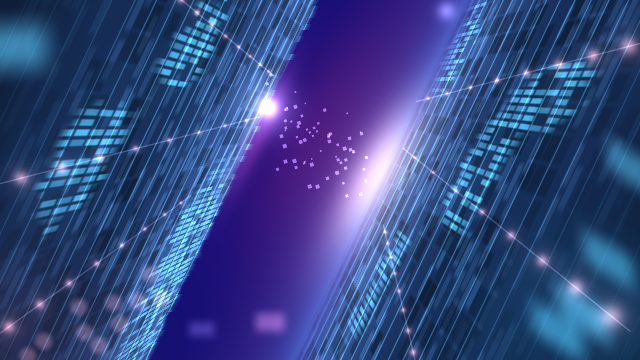
A WebGL 1 fragment shader for this background:

```glsl
precision highp float;
// Two slanted walls of glowing data blocks flanking a violet gap, with light strands and sparks.
uniform vec2 u_resolution;
const vec3 NAVY = vec3(0.085, 0.18, 0.345);
const vec3 STEEL = vec3(0.25, 0.38, 0.65);
const vec3 CYAN = vec3(0.34, 0.78, 0.87);
const vec3 LAVENDER = vec3(0.86, 0.78, 0.98);
const vec3 ROSE = vec3(0.92, 0.60, 0.62);
const float SLANT = 0.478;

float hash(vec2 p) {
  vec3 q = fract(vec3(p.xyx) * 0.1031);
  q += dot(q, q.yzx + 33.33);
  return fract((q.x + q.y) * q.z);
}

float glow(vec2 p, vec2 center, vec2 radius) {
  vec2 d = (p - center) / radius;
  return exp(-dot(d, d));
}

float box(vec2 p, vec2 halfSize, float blur) {
  vec2 m = 1.0 - smoothstep(halfSize - blur, halfSize + blur, abs(p));
  return m.x * m.y;
}

// Random filled bars: one per cell, with softened borders.
float bars(vec2 grid, vec2 fill, float blur, float density) {
  float h = hash(floor(grid) + 71.0);
  return box(fract(grid) - 0.5, fill, blur) * step(1.0 - density, h) * (0.55 + 0.45 * fract(h * 57.0));
}

// One receding wall; d is the depth from its inner edge.
vec3 wall(vec2 p, float d, float tilt, float clusters, float seed, float px) {
  float u = log(1.0 + 6.0 * d);
  float v = (p.y - 0.6 + tilt * d) / (0.5 + d);
  float focus = 1.0 - 0.85 * smoothstep(0.3, 0.75, d);
  vec3 color = mix(STEEL, NAVY, smoothstep(0.0, 0.3, d));
  color *= 1.0 - 0.35 * smoothstep(0.45, 0.95, d);

  // Long dashes, dark recesses and thin rails
  float column = floor(u * 30.0);
  vec2 dash = vec2(u * 30.0, v * 7.0 + hash(vec2(column, seed)) * 9.0) + seed;
  color += vec3(0.09, 0.15, 0.19) * bars(dash, vec2(0.4), 0.1, 0.36) * focus;
  color *= 1.0 - 0.35 * bars(vec2(u * 19.0, v * 11.0) + seed * 3.0, vec2(0.45), 0.1, 0.4) * focus;
  float rail = abs(fract(u * 11.0) - 0.5) * (1.0 + 6.0 * d) / 66.0;
  color += vec3(0.14, 0.28, 0.33) * (1.0 - smoothstep(0.0, 0.001 + px, rail)) * focus;

  // Bright block clusters with ragged outlines
  vec2 cell = vec2(u * 15.0, v * 35.0) + seed;
  float ragged = clusters + 0.35 * (hash(vec2(floor(cell.y), seed)) - 0.5);
  float lit = bars(cell, vec2(0.43, 0.32), 0.12, 0.8) * smoothstep(0.3, 0.6, ragged);
  return color + CYAN * (lit * 0.68 + 0.07 * clusters);
}

// A thin thread carrying beads that grow toward its far end.
vec3 strand(vec2 p, vec2 a, vec2 b, float grow, float px) {
  vec2 ab = b - a;
  float t = clamp(dot(p - a, ab) / dot(ab, ab), 0.0, 1.0);
  vec3 light = LAVENDER * 0.22 * (1.0 - smoothstep(0.0, 0.001 + px, length(p - a - ab * t)));
  for (int i = 1; i < 9; i++) {
    float k = pow(float(i) / 8.5, 1.4);
    float r = 0.004 + grow * k * k;
    light += ROSE * (0.55 * glow(p, a + ab * k, vec2(r)) + 0.13 * glow(p, a + ab * k, vec2(r * 2.4)));
  }
  return light;
}

void main() {
  vec2 p = gl_FragCoord.xy / u_resolution.y;
  float px = 1.0 / u_resolution.y;
  vec2 q = vec2(p.x - SLANT * p.y, p.y);
  float leftDepth = 0.413 - q.x;
  float rightDepth = q.x - 0.812;

  // Violet gap: deep blue below, purple through the middle, blue beside the right wall
  vec3 color = mix(vec3(0.07, 0.05, 0.46), vec3(0.17, 0.10, 0.49), smoothstep(0.45, 0.75, q.x));
  color += vec3(0.18, 0.03, 0.02) * glow(q, vec2(0.57, 0.63), vec2(0.17, 0.33));
  color += vec3(0.09, 0.24, 0.25) * exp(-abs(rightDepth) * 16.0);

  // Walls with their lit areas
  float leftLit = glow(q, vec2(0.12, 0.88), vec2(0.06, 0.15))
    + glow(q, vec2(-0.04, 0.54), vec2(0.09, 0.22)) + 0.9 * glow(q, vec2(0.36, 0.22), vec2(0.065, 0.36));
  float rightLit = glow(q, vec2(1.08, 0.51), vec2(0.06, 0.16)) + 0.9 * glow(q, vec2(1.19, 0.73), vec2(0.1))
    + 0.7 * glow(q, vec2(0.95, 0.22), vec2(0.05, 0.18)) + 0.8 * glow(q, vec2(0.86, 0.88), vec2(0.035, 0.15));
  float notch = 0.014 * (hash(vec2(floor(p.y * 60.0), 2.0)) - 0.5);
  vec3 leftWall = wall(p, max(leftDepth, 0.0), 0.08, leftLit, 3.0, px);
  vec3 rightWall = wall(p, max(rightDepth, 0.0), 0.32, rightLit, 29.0, px);
  color = mix(color, leftWall, smoothstep(-0.004, 0.018, leftDepth + notch));
  color = mix(color, rightWall, smoothstep(-0.01, 0.08, rightDepth));
  color = mix(color, vec3(0.19, 0.17, 0.31), 0.6 * glow(p, vec2(0.0), vec2(0.35, 0.3)));
  color = mix(color, vec3(0.08, 0.32, 0.50), 0.5 * glow(p, vec2(1.65, 0.12), vec2(0.28, 0.2)));

  // Out of focus cyan panes
  for (int i = 0; i < 4; i++) {
    vec2 d = p - vec2(1.55 + 0.07 * float(i), 0.08 + 0.05 * float(i * i));
    color += CYAN * 0.42 * box(vec2(d.x, d.y + 0.6 * d.x), vec2(0.07, 0.045), 0.04);
  }
  color += CYAN * 0.5 * box(p - vec2(0.04, 0.87), vec2(0.09, 0.06), 0.055);

  // Edge light and flare
  vec2 r = vec2(rightDepth, p.y);
  color += vec3(0.52, 0.47, 0.30) * glow(r, vec2(-0.015, 0.52), vec2(0.07, 0.17));
  color += vec3(0.24, 0.17, 0.16) * glow(r, vec2(-0.01, 0.48), vec2(0.13, 0.28));
  vec2 flare = vec2(0.746, 0.70);
  color += LAVENDER * (glow(p, flare, vec2(0.025)) + 0.4 * glow(p, flare, vec2(0.07)));
  color += vec3(0.28, 0.13, 0.20) * glow(q, vec2(0.415, 0.63), vec2(0.035, 0.17));

  // Bead strands
  color += strand(p, vec2(0.72, 0.675), vec2(0.0, 0.49), 0.016, px);
  color += strand(p, vec2(0.76, 0.79), vec2(0.48, 1.02), 0.006, px);
  color += strand(p, vec2(1.157, 0.718), vec2(1.80, 0.885), 0.022, px);
  color += strand(p, vec2(1.12, 0.588), vec2(1.75, 0.08), 0.032, px);
  color += strand(p, vec2(1.065, 0.375), vec2(1.155, -0.01), 0.006, px);
  color += strand(p, vec2(0.53, 0.456), vec2(-0.02, 0.06), 0.014, px);

  // Drifting squares, then soft rose discs in the lower foreground
  for (int i = 0; i < 64; i++) {
    float k = float(i);
    vec2 spread = vec2(hash(vec2(k, 2.0)) + hash(vec2(k, 5.0)), hash(vec2(k, 3.0)) + hash(vec2(k, 6.0))) - 1.0;
    vec2 d = p - mix(vec2(0.77, 0.68), vec2(1.0, 0.52), hash(vec2(k, 1.0))) - spread * vec2(0.07, 0.15);
    float size = 0.002 + 0.004 * hash(vec2(k, 7.0));
    color += LAVENDER * 0.45 * box(vec2(d.x + 0.35 * d.y, d.y - 0.35 * d.x), vec2(size), px * 0.6);
  }
  for (int i = 0; i < 10; i++) {
    vec2 c = vec2(0.5 * hash(vec2(i, 21)), 0.36 * hash(vec2(i, 22)));
    color += ROSE * 0.28 * (1.0 - smoothstep(0.01, 0.035, length(p - c)));
  }
  color += ROSE * 0.36 * box(p - vec2(0.75, 0.105), vec2(0.04, 0.025), 0.022);
  color += LAVENDER * 0.2 * box(p - vec2(0.56, 0.085), vec2(0.035, 0.02), 0.02);
  color += LAVENDER * 0.4 * glow(p, vec2(1.24, 0.97), vec2(0.025));
  gl_FragColor = vec4(min(color, 1.0), 1.0);
}
```
